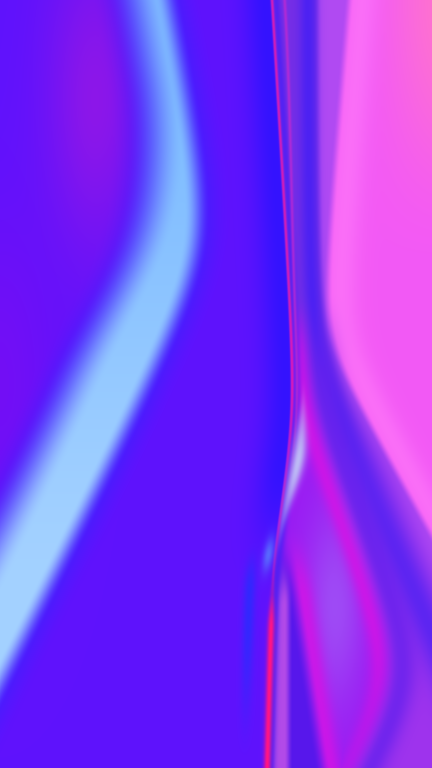
This background is drawn by a Shadertoy shader. Its source:

```glsl
// Folded neon silk: a pale blue ribbon, a thin central crease and pink drapery.
// Every fold is a curve x(t) built from soft hinges, with t running downward;
// colours are layered across each curve with smooth steps and gaussian glows.

// Zero before t0, then a straight ramp, rounded over the width w
float hinge(float t, float t0, float w) {
    float d = t - t0;
    return 0.5 * (d + sqrt(d * d + w * w));
}

float glow(float d, float w) {
    return exp(-d * d / (w * w));
}

// Soft step centred on zero
float edge(float d, float w) {
    return smoothstep(-w, w, d);
}

float creaseCurve(float t) {
    return 0.628 + 0.11 * t - 0.4 * hinge(t, 0.54, 0.08) + 0.24 * hinge(t, 0.74, 0.04);
}

// Violet field with the pale ribbon bending through it
vec3 leftField(float x, float t, float crease) {
    vec3 col = vec3(0.37, 0.07, 0.99);
    col = mix(col, vec3(0.58, 0.09, 0.90), 0.85 * glow(length(vec2((x - 0.22) / 0.11, (t - 0.13) / 0.2)), 1.0));
    col = mix(col, vec3(0.48, 0.05, 0.95), 0.7 * glow(length(vec2(x / 0.13, (t - 0.5) / 0.22)), 1.0));

    float right = 0.41 + 0.36 * t - 1.25 * hinge(t, 0.32, 0.1);
    float left = right - mix(0.085, 0.18, smoothstep(0.1, 0.5, t));
    float halo = edge(x - left + 0.045, 0.06) * (1.0 - edge(x - right - 0.02, 0.05));
    col = mix(col, vec3(0.22, 0.14, 1.0), 0.8 * halo);
    float ribbon = edge(x - left, 0.065) * (1.0 - edge(x - right + 0.012, 0.03));
    vec3 sky = mix(vec3(0.50, 0.74, 1.0), vec3(0.64, 0.82, 1.0), smoothstep(0.1, 0.8, t));
    col = mix(col, sky, ribbon);

    // Blue shade gathering against the crease
    float shade = glow(x - crease + 0.01, 0.055) * (1.0 - smoothstep(0.6, 0.78, t));
    col = mix(col, vec3(0.16, 0.07, 1.0), 0.8 * shade);
    float seam = glow(x - crease + 0.05, 0.014) * smoothstep(0.7, 0.77, t) * (1.0 - smoothstep(0.8, 1.0, t));
    return mix(col, vec3(0.14, 0.18, 1.0), 0.75 * seam);
}

// Outer drapery: dark valley, violet slope and bright pink sheet
vec3 drapery(float x, float t) {
    float valley = 0.71 + 0.8 * hinge(t, 0.465, 0.08);
    float sheet = 0.806 - 0.16 * t + 1.17 * hinge(t, 0.44, 0.06);
    float low = smoothstep(0.42, 0.65, t);

    vec3 col = mix(vec3(0.46, 0.18, 0.90), vec3(0.62, 0.20, 0.93), low);
    float slope = edge(x - valley - mix(0.022, 0.06, low), mix(0.01, 0.06, low));
    col = mix(col, vec3(0.69, 0.29, 0.95), slope);
    float dark = glow(x - valley, mix(0.021, 0.05, low));
    col = mix(col, vec3(0.30, 0.13, 0.95), dark * mix(1.0, 0.8, low));

    vec3 pink = mix(vec3(0.95, 0.35, 0.96), vec3(1.0, 0.45, 0.80),
                    smoothstep(0.82, 1.05, x) * (1.0 - smoothstep(0.0, 0.35, t)));
    pink = mix(pink, vec3(0.98, 0.43, 0.97), glow(x - sheet - 0.03, 0.04));
    return mix(col, pink, edge(x - sheet, 0.011));
}

// Hanging lobe with magenta rims, and the strip between it and the crease
vec3 addLobe(vec3 col, float x, float t, float crease) {
    float right = 0.69 + 0.72 * hinge(t, 0.52, 0.08) - 1.7 * hinge(t, 0.88, 0.08);
    float left = 0.667 + 0.28 * max(t - 0.7, 0.0);
    float low = smoothstep(0.68, 0.78, t);
    float start = smoothstep(0.38, 0.5, t);

    col = mix(col, vec3(0.40, 0.13, 0.93), 0.8 * start * glow(x - right - 0.045, 0.035));
    float body = start * (1.0 - edge(x - right - 0.01, 0.025));
    vec3 inside = mix(vec3(0.60, 0.10, 0.95), vec3(0.62, 0.29, 0.96),
                      glow(length(vec2((x - 0.775) / 0.07, (t - 0.79) / 0.13)), 1.0));
    col = mix(col, inside, body);
    float rim = glow(x - right + 0.01, 0.022) * smoothstep(0.38, 0.47, t) * (1.0 - 0.5 * smoothstep(0.8, 1.0, t));
    float leftRim = glow(x - left - 0.015, 0.024) * low;
    col = mix(col, vec3(0.82, 0.08, 0.90), 0.85 * max(rim, leftRim));

    // Shadow left of the lobe, then the lit strip
    col = mix(col, vec3(0.34, 0.09, 0.92), low * (1.0 - edge(x - left + 0.005, 0.018)));
    float strip = edge(x - crease - 0.012, 0.01) * (1.0 - edge(x - mix(0.65, 0.668, low), 0.01));
    return mix(col, vec3(0.70, 0.29, 0.91), strip * smoothstep(0.72, 0.79, t));
}

void mainImage(out vec4 fragColor, in vec2 fragCoord) {
    vec2 uv = fragCoord / iResolution.xy;
    float x = uv.x, t = 1.0 - uv.y;
    float crease = creaseCurve(t);
    float upper = 1.0 - smoothstep(0.5, 0.7, t);
    float lower = smoothstep(0.74, 0.82, t);

    vec3 col = addLobe(drapery(x, t), x, t, crease);

    // Fine pleats just right of the crease
    float pleat = x - crease;
    col = mix(col, vec3(0.30, 0.12, 0.96), glow(pleat - 0.012, 0.01) * 0.8);
    float gap = mix(0.032, 0.014, smoothstep(0.0, 0.45, t));
    col = mix(col, vec3(0.76, 0.16, 0.82), 0.7 * upper * glow(pleat - gap, 0.004));

    // Pale spindle of reflected light
    float spindle = smoothstep(0.49, 0.6, t) * (1.0 - smoothstep(0.6, 0.73, t));
    float axis = pleat - 0.029 + 0.02 * smoothstep(0.58, 0.7, t);
    col = mix(col, vec3(0.74, 0.73, 0.96), spindle * glow(axis, 0.004 + 0.012 * spindle));

    col = mix(leftField(x, t, crease), col, edge(pleat, 0.003));

    // Hot line along the crease and the cool glint at its kink
    float line = glow(pleat - 0.003, mix(0.0035, 0.008, lower));
    vec3 hot = mix(vec3(0.88, 0.10, 0.70), vec3(1.0, 0.08, 0.52), lower);
    col = mix(col, hot, line * max(0.85 * upper, max(lower, 0.4)));
    float glint = glow(length(vec2((x - 0.622 + 0.3 * (t - 0.72)) / 0.012, (t - 0.722) / 0.022)), 1.0);
    col = mix(col, vec3(0.35, 0.55, 1.0), 0.7 * glint);

    fragColor = vec4(col, 1.0);
}
```
